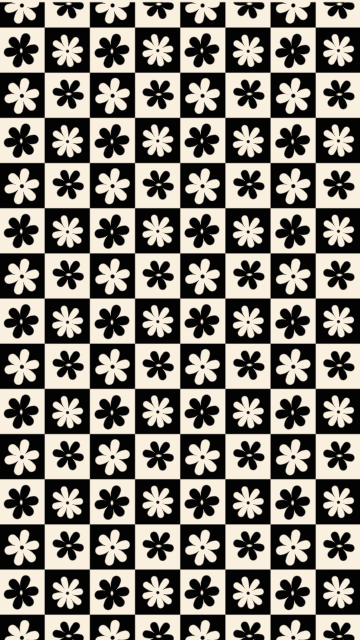
A WebGL 1 fragment shader for this pattern:

```glsl
precision highp float;
uniform vec2 u_resolution;

float hash(vec2 p) {
  return fract(sin(dot(p, vec2(127.1, 311.7))) * 43758.5453);
}

// Capsule widening from its root to a rounded tip
float petal(vec2 p, float angle, float reach, float width) {
  vec2 axis = vec2(cos(angle), sin(angle));
  float along = clamp(dot(p, axis) / reach, 0.0, 1.0);
  return length(p - axis * along * reach) - width * mix(0.5, 1.0, smoothstep(0.0, 0.85, along));
}

// Hand-cut flower: petals differ slightly in direction and length
float flower(vec2 p, float count, float turn, float reach, float width, float seed) {
  float d = length(p) - 0.12;
  for (int i = 0; i < 8; i++) {
    float k = float(i);
    if (k >= count) break;
    float sway = hash(vec2(k, seed)) - 0.5;
    float stretch = hash(vec2(seed, k + 9.0)) - 0.5;
    float angle = turn + 6.28319 * k / count + 0.16 * sway;
    d = min(d, petal(p, angle, reach + 0.04 * stretch, width));
  }
  return d;
}

float ellipse(vec2 p, vec2 radii) {
  return (length(p / radii) - 1.0) * min(radii.x, radii.y);
}

void main() {
  vec2 uv = gl_FragCoord.xy / u_resolution;
  vec2 grid = vec2(uv.x * 7.97 + 0.01, (1.0 - uv.y) * 14.17 - 0.61);
  vec2 tile = floor(grid);
  vec2 p = (fract(grid) - 0.5) * vec2(1.0, -1.0);
  float soft = 0.9 * 7.97 / u_resolution.x;

  // Antialiased checkerboard, 1 on cream tiles
  vec2 edge = 0.5 - abs(p);
  float parity = 1.0 - 2.0 * mod(tile.x + tile.y, 2.0);
  vec2 fade = smoothstep(-soft, soft, edge) * 2.0 - 1.0;
  float ground = 0.5 + 0.5 * parity * fade.x * fade.y;

  // Small drift and tilt between repeats
  vec2 group = vec2(mod(tile.x, 4.0), mod(tile.y, 2.0));
  p -= 0.02 * (vec2(hash(group), hash(group + 5.0)) - 0.5);
  float tilt = 0.08 * (hash(group + 11.0) - 0.5);

  // Four flowers, alternating by row and column
  bool evenColumn = mod(tile.x, 2.0) < 0.5;
  bool evenRow = mod(tile.y, 2.0) < 0.5;
  float bloom, eye;
  if (evenRow && evenColumn) {
    p -= vec2(-0.01, -0.02);
    bloom = flower(p, 6.0, 0.14 + tilt, 0.285, 0.1, 1.0);
    eye = ellipse(p, vec2(0.028, 0.048));
  } else if (evenRow) {
    p -= vec2(0.01, -0.02);
    bloom = flower(p, 8.0, 0.2 + tilt, 0.29, 0.072, 2.0);
    eye = length(p) - 0.032;
  } else if (evenColumn) {
    p -= vec2(0.0, -0.015);
    bloom = flower(p, 6.0, 0.3 + tilt, 0.295, 0.098, 3.0);
    eye = length(p) - 0.043;
  } else {
    p -= vec2(0.03, 0.02);
    bloom = flower(p, 6.0, -0.17 + tilt, 0.26, 0.083, 4.0);
    eye = ellipse(p, vec2(0.055, 0.03));
  }

  // Flowers invert their tile, and the eye shows it again
  float ink = 1.0 - smoothstep(-soft, soft, max(bloom, -eye));
  float tone = mix(ground, 1.0 - ground, ink);

  // Thin cream strip along the top
  tone = mix(tone, 1.0, smoothstep(0.995, 0.998, uv.y));
  gl_FragColor = vec4(mix(vec3(0.01), vec3(0.98, 0.94, 0.88), tone), 1.0);
}
```
